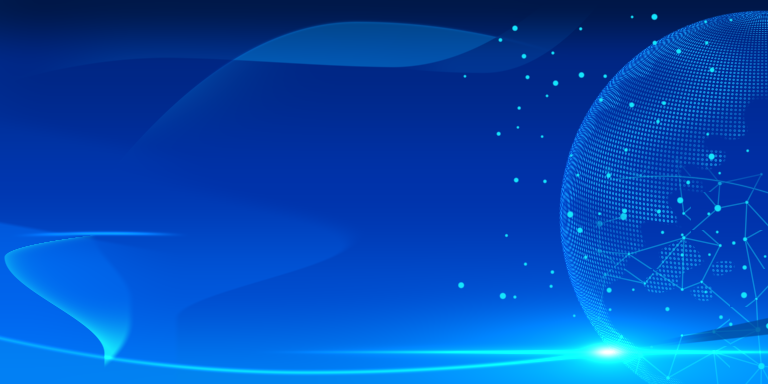
This background is drawn by a WebGL 2 fragment shader. Its source:

```glsl
#version 300 es
precision highp float;
uniform vec2 u_resolution;
out vec4 fragColor;

#define GLOBE_CENTER vec2(1.99, .44)
#define GLOBE_RADIUS .532
#define FLARE_POS vec2(1.583, .083)
#define DOT_ROWS 44.
#define NODE_CELL .1
#define SPARK_CELL .07
#define CYAN vec3(.08, .9, .99)
#define AZURE vec3(0, .45, 1)
#define SKY vec3(.02, .58, .92)

float px; // one pixel in canvas units

float ease(float a, float b, float x) {
  float t = clamp((x - a) / (b - a), 0., 1.);
  return t * t * (3. - 2. * t);
}
float sq(float x) { return x * x; }
float fill(float d) { return smoothstep(-px, px, d); }
float glow(float d, float width) { return exp(-sq(d / width)); }

vec2 hash2(vec2 p) {
  return fract(sin(vec2(dot(p, vec2(127.1, 311.7)), dot(p, vec2(269.5, 183.3)))) * 43758.5);
}
float segment(vec2 p, vec2 a, vec2 b) {
  vec2 ab = b - a;
  return length(p - a - ab * clamp(dot(p - a, ab) / dot(ab, ab), 0., 1.));
}
vec2 nodeAt(vec2 cell) { return (cell + .15 + .7 * hash2(cell)) * NODE_CELL; }

vec3 backdrop(float y) {
  vec3 c = mix(vec3(0, .48, .95), vec3(0, .31, .82), ease(0., .25, y));
  c = mix(c, vec3(0, .2, .67), ease(.18, .52, y));
  c = mix(c, vec3(0, .15, .52), ease(.48, .85, y));
  return mix(c, vec3(0, .09, .28), ease(.82, 1., y));
}

// Translucent veils crossing the top
vec3 topVeils(vec3 c, vec2 p) {
  float dx = p.x - .93, bx = p.x - 1.26;
  float crest = .943 - (dx < 0. ? .95 : .3) * dx * dx;
  float fold = .85 - .025 * ease(.4, 1.05, p.x) + 1.05 * sq(max(p.x - 1.02, 0.))
             - .35 * sq(max(.45 - p.x, 0.));
  float hem = .81 + (bx < 0. ? .25 : 2.) * bx * bx;
  float below = fill(crest - p.y), above = fill(p.y - fold);
  float sheet = below * (1. - above) * exp(-11. * max(crest - p.y, 0.));
  sheet *= ease(.55, .78, p.y) * ease(.9, .5, p.x);
  float tail = fill(p.y - hem) * (1. - above) * ease(1., 1.2, p.x) * ease(1., .85, p.y);
  float haze = above * exp(-16. * max(p.y - fold, 0.)) * ease(0., .35, p.x) * ease(1.45, .9, p.x);
  c = mix(c, SKY, .34 * below * above + .22 * sheet + .13 * tail + .12 * haze);
  return c + .1 * SKY * glow(p.y - crest, .004) * ease(.4, .8, p.x) * ease(1.5, 1.1, p.x);
}

// Soft silhouettes and the curled ribbon on the left
vec3 leftWaves(vec3 c, vec2 p) {
  float y = p.y;
  float edge = .43 * ease(.71, .57, y) + .48 * ease(.56, .38, y) - .45 * ease(.37, .17, y);
  float blur = mix(.01, .13, ease(.33, .48, y));
  c = mix(c, AZURE, smoothstep(-blur, blur, edge - p.x) * (.06 + .2 * ease(.55, .25, y)));
  float shelf = smoothstep(-.006, .006, .42 - .18 * p.x - y) * ease(.5, .05, p.x);
  c = mix(c, AZURE, .45 * shelf);
  float left = .012 + .26 * ease(.33, .08, y) + .25 * sq(max(y - .33, 0.) / .06);
  float right = .34 - .1 * ease(.22, .4, y) - .09 * sq(max(.17 - y, 0.) / .14);
  float ribbon = fill(p.x - left) * smoothstep(-.012, .012, right - p.x);
  ribbon *= ease(.025, .06, y) * ease(.395, .375, y);
  c = mix(c, vec3(0, .48, 1), .3 * ribbon * ease(.42, .3, y));
  float low = ease(.27, .05, y);
  c = mix(c, CYAN, ribbon * min(.85 * low * low + .5 * exp(-32. * max(p.x - left, 0.)), 1.));
  float curl = glow(y - .392 + .1 * sq(p.x - .28), .0045) * ease(.02, .25, p.x) * ease(.5, .3, p.x);
  return c + .4 * CYAN * curl;
}

// Dotted continents and linked nodes on a sphere
vec3 globe(vec3 c, vec2 p) {
  vec2 d = (p - GLOBE_CENTER) / GLOBE_RADIUS;
  float r = length(d), z = sqrt(max(1. - r * r, .0001));
  float disc = fill((1. - r) * GLOBE_RADIUS);
  c = mix(c, vec3(0, .17, .64), .4 * disc * ease(-.75, 0., d.y));
  float lat = asin(clamp(d.y * .98 + z * .2, -1., 1.));
  vec2 grid = vec2(atan(d.x, z) * cos(lat * .6), lat) * DOT_ROWS;
  float soft = clamp(length(fwidth(grid)) * .4, .08, .5);
  float dots = 1. - smoothstep(.31 - soft, .31 + soft, length(fract(grid) - .5));
  float coast = .07 * sin(d.x * 23. + 2. * sin(d.y * 11.)) + .05 * sin(d.y * 37. + d.x * 9.);
  float land = smoothstep(-.03, .03, d.y - .62 - 1.25 * d.x + coast);
  land *= .58 + .22 * sin(d.x * 9. + 2.5 * sin(d.y * 7.));
  float rim = .8 * smoothstep(.9, .94, r + .3 * coast) * ease(0., -.4, d.x);
  float isles = smoothstep(0., .03, .13 + coast - length((d + vec2(.42, .25)) * vec2(.8, 1.1)));
  c = mix(c, vec3(.1, .68, .97), disc * dots * max(max(land, rim), .6 * isles));
  c += AZURE * disc * .16 * exp(-20. * abs(1. - r));
  vec2 home = floor(p / NODE_CELL), a = nodeAt(home);
  float links = 0., nodes = 0.;
  for (int i = 0; i < 9; i++) {
    vec2 cell = home + vec2(i % 3 - 1, i / 3 - 1), b = nodeAt(cell);
    float size = .003 + .006 * sq(hash2(cell + 7.).x);
    nodes = max(nodes, fill(size - length(p - b)));
    float linked = step(.5, hash2(home + cell + 3.).y);
    if (i != 4) links = max(links, linked * (1. - smoothstep(0., .001 + px, segment(p, a, b))));
  }
  float web = disc * ease(-.95, -.6, d.x) * ease(.35, 0., d.y);
  float arc = glow(d.y - .19 + .3 * sq(d.x + .5), .004) * disc * ease(-.9, -.6, d.x);
  return mix(c, CYAN, max(web * max(.4 * links, nodes), .35 * arc));
}

// Loose particles thinning out away from the globe
float sparks(vec2 p) {
  vec2 cell = floor(p / SPARK_CELL), h = hash2(cell + 19.), k = hash2(cell + 41.);
  vec2 q = (fract(p / SPARK_CELL) - .15 - .7 * h) * SPARK_CELL;
  vec2 mid = (cell + .5) * SPARK_CELL;
  float chance = .6 * ease(1.15, 1.42, mid.x) * ease(2.3, 1.75, mid.x) * ease(.08, .2, mid.y);
  return step(k.x, chance) * fill(.003 + .005 * sq(k.y) - length(q));
}

// Bottom swell, horizon streak and flare
vec3 horizon(vec3 c, vec2 p) {
  vec2 f = p - FLARE_POS;
  float swell = .03 + .09 * sq(max(.8 - p.x, 0.) / .8) + .053 * sq(max(p.x - .8, 0.) / .783);
  c = mix(c, SKY, .35 * fill(swell - p.y));
  c += CYAN * mix(.22, .42, ease(.1, .6, p.x)) * glow(p.y - swell, .005) * ease(1.7, 1.5, p.x);
  c += vec3(0, .22, .2) * glow(f.x, .45) * glow(f.y, .12);
  float wedge = fill(.213 * f.x - f.y) * fill(f.y - .11 * f.x) * ease(.12, .3, f.x);
  c = mix(c, vec3(0, .27, .6), .75 * wedge);
  float reach = ease(f.x < 0. ? -.95 : .75, 0., f.x);
  c += CYAN * reach * (.7 * glow(f.y, .004) + .22 * glow(f.y, .014));
  c += CYAN * .65 * exp(-length(f * vec2(.6, 1.2)) * 26.);
  return c + vec3(.9, 1, 1) * glow(f.x, .04) * glow(f.y, .016);
}

void main() {
  px = 1. / u_resolution.y;
  vec2 p = gl_FragCoord.xy * px;
  vec3 color = leftWaves(topVeils(backdrop(p.y), p), p);
  color = mix(horizon(globe(color, p), p), CYAN, sparks(p));
  fragColor = vec4(clamp(color, 0., 1.), 1);
}
```
